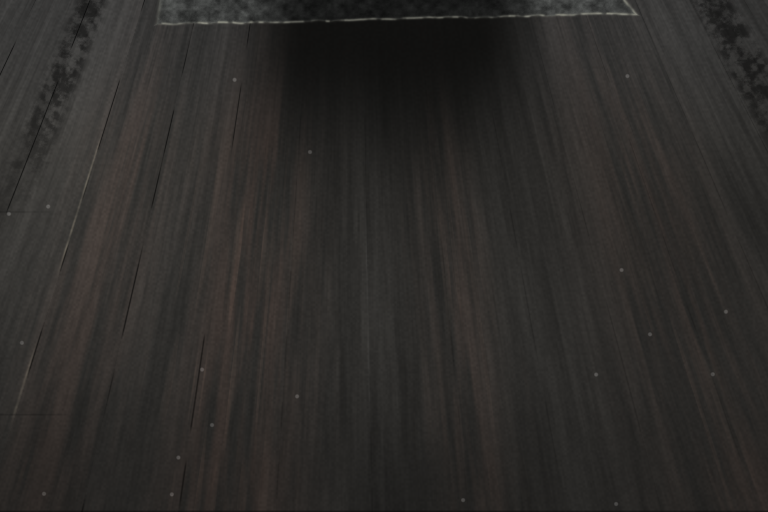
Give the GLSL for this texture, as a WebGL 2 fragment shader.

```glsl
#version 300 es
precision highp float;

uniform vec2 u_resolution;
out vec4 fragColor;

const vec2 VANISH = vec2(0.456, 2.29);
const float PLANK_WIDTH = 0.055;
const vec3 WOOD_GREY = vec3(0.178, 0.174, 0.166);
const vec3 WOOD_BROWN = vec3(0.212, 0.183, 0.168);
const vec3 SHADOW = vec3(0.058, 0.057, 0.053);
const vec3 STONE = vec3(0.24, 0.245, 0.24);
const vec3 STONE_EDGE = vec3(0.50, 0.50, 0.46);

float hash(vec2 p) {
    return fract(sin(dot(p, vec2(127.1, 311.7))) * 43758.5453);
}

float noise(vec2 p) {
    vec2 i = floor(p);
    vec2 f = fract(p);
    f = f * f * (3.0 - 2.0 * f);
    return mix(mix(hash(i), hash(i + vec2(1, 0)), f.x),
               mix(hash(i + vec2(0, 1)), hash(i + vec2(1, 1)), f.x), f.y);
}

float fbm(vec2 p) {
    float sum = 0.0;
    float amp = 0.5;
    for (int i = 0; i < 4; i++) {
        sum += amp * noise(p);
        p = p * 2.03 + 17.3;
        amp *= 0.5;
    }
    return sum / 0.9375;
}

// Soft bell around a centre
float bell(float x, float centre, float width) {
    float d = (x - centre) / width;
    return exp(-d * d);
}

// Soft interval from a to b
float span(float x, float a, float b, float soft) {
    return smoothstep(a - soft, a + soft, x) * (1.0 - smoothstep(b - soft, b + soft, x));
}

// Stained boards: u is the angle across the floor, y the height
vec3 floorColor(float u, float y) {
    float across = (u + 0.2075) / PLANK_WIDTH;
    float tone = hash(vec2(floor(across), 4.0)) - 0.5;

    // Long grain, stretched toward the vanishing point
    float broad = fbm(vec2(u * 60.0, y * 2.2 + 5.0));
    float fine = fbm(vec2(u * 210.0, y * 5.0));
    float fibre = noise(vec2(u * 620.0, y * 14.0));
    float brown = 0.7 * bell(u, -0.18, 0.035) + bell(u, -0.07, 0.04)
                + 0.7 * bell(u, 0.072, 0.022) + 0.7 * bell(u, 0.23, 0.05);
    brown *= smoothstep(0.3, 0.65, 0.5 * broad + 0.5 * fine);
    vec3 col = mix(WOOD_GREY, WOOD_BROWN, min(brown, 1.0));
    col *= 1.0 + 0.10 * tone + 0.24 * (broad - 0.5) + 0.34 * (fine - 0.5) + 0.09 * (fibre - 0.5);

    // Narrow reddish streaks, broken along their length
    float streak = smoothstep(0.6, 0.8, noise(vec2(u * 330.0, y * 4.0 + 9.0)));
    float zone = bell(u, -0.08, 0.045) + 0.5 * bell(u, 0.075, 0.03) + 0.5 * bell(u, 0.23, 0.04);
    col += vec3(0.042, 0.030, 0.024) * streak * zone * span(y, 0.0, 0.72, 0.2);

    // Thin seams, with strength varying along each board
    float seam = bell(abs(fract(across + 0.5) - 0.5), 0.0, 0.011);
    float left = 1.0 - smoothstep(-0.12, -0.04, u);
    float wear = smoothstep(0.35, 0.65, noise(vec2(floor(across + 0.5) * 7.0, y * 16.0)));
    col *= 1.0 - seam * wear * mix(0.12, 0.5, left);
    float chipped = span(y, 0.48, 0.72, 0.04) + span(y, 0.19, 0.31, 0.03);
    col += vec3(0.12, 0.11, 0.09) * bell(u, -0.2085, 0.0009) * chipped * (0.4 + 0.6 * noise(vec2(2.0, y * 60.0)));
    return col + 0.05 * bell(u, 0.012, 0.0008) * span(y, 0.22, 0.55, 0.1) * noise(vec2(5.0, y * 45.0));
}

// Sparse pale flecks, one chance per cell
float flecks(vec2 p) {
    vec2 cell = floor(p);
    vec2 spot = 0.25 + 0.5 * vec2(hash(cell), hash(cell + 31.0));
    return step(0.96, hash(cell + 7.0)) * (1.0 - smoothstep(0.03, 0.09, length(fract(p) - spot)));
}

void main() {
    vec2 uv = gl_FragCoord.xy / u_resolution;
    float u = (uv.x - VANISH.x) / (VANISH.y - uv.y);
    float rough = fbm(uv * vec2(110.0, 75.0));
    vec3 col = floorColor(u, uv.y);

    // Rough dark bands at both sides, and board ends at the left
    float bands = span(u, -0.275, -0.245, 0.008) + span(u, 0.345, 0.385, 0.008);
    col *= 1.0 - bands * smoothstep(0.5, 0.9, uv.y) * smoothstep(0.3, 0.7, rough) * 0.45;
    float ends = bell(uv.y, 0.586, 0.002) * (1.0 - smoothstep(0.02, 0.08, uv.x))
               + bell(uv.y, 0.19, 0.002) * (1.0 - smoothstep(0.05, 0.11, uv.x));
    col *= 1.0 - 0.15 * ends;

    // Broad daylight from the left and the far corners
    float light = 0.93 + 0.42 * bell(uv.x, 0.07, 0.22) * smoothstep(0.05, 0.75, uv.y)
                + 0.30 * bell(uv.x, 0.88, 0.2) * smoothstep(0.5, 1.0, uv.y)
                + 0.12 * bell(uv.x, 0.54, 0.2) * bell(uv.y, 0.4, 0.22);
    col *= light * mix(0.86, 1.0, smoothstep(0.0, 0.3, uv.y));
    col = mix(col, vec3(dot(col, vec3(0.333))), 0.6 * smoothstep(0.65, 1.0, uv.y));

    // Shadow pooled below the slab, softer as it fades
    float fade = smoothstep(0.58, 0.92, uv.y + 0.06 * (fbm(vec2(u * 60.0, 2.0)) - 0.5));
    float shade = span(uv.x, 0.345, 0.675, mix(0.13, 0.055, fade)) * fade;
    col = mix(col, SHADOW, 0.93 * shade);
    col += 0.14 * flecks(uv * vec2(24.0, 16.0));

    // Stone slab with a pale chipped rim
    float lip = mix(0.952, 0.973, (uv.x - 0.204) / 0.623) + 0.004 * (noise(vec2(uv.x * 70.0, 3.0)) - 0.5);
    float sides = min(uv.x - 0.204 - 0.08 * (uv.y - 0.951), 0.828 - 0.55 * (uv.y - 0.973) - uv.x);
    float inside = min(uv.y - lip, sides);
    float dark = span(uv.x, 0.35, 0.68, 0.05);
    vec3 stone = STONE * (0.45 + 1.1 * rough) * mix(1.0, 0.4, dark);
    col = mix(col, stone, smoothstep(-0.001, 0.001, inside));
    float chips = smoothstep(0.2, 0.75, noise(uv * vec2(150.0, 50.0)));
    float rim = bell(inside, 0.0005, 0.0026) * (0.25 + 0.75 * chips);
    col = mix(col, STONE_EDGE, rim * mix(1.0, 0.65, dark));

    // Fine speckle and the dark lower border
    col *= 0.94 + 0.12 * noise(uv * vec2(330.0, 220.0));
    fragColor = vec4(col * mix(0.6, 1.0, smoothstep(0.0, 0.005, uv.y)), 1.0);
}
```
